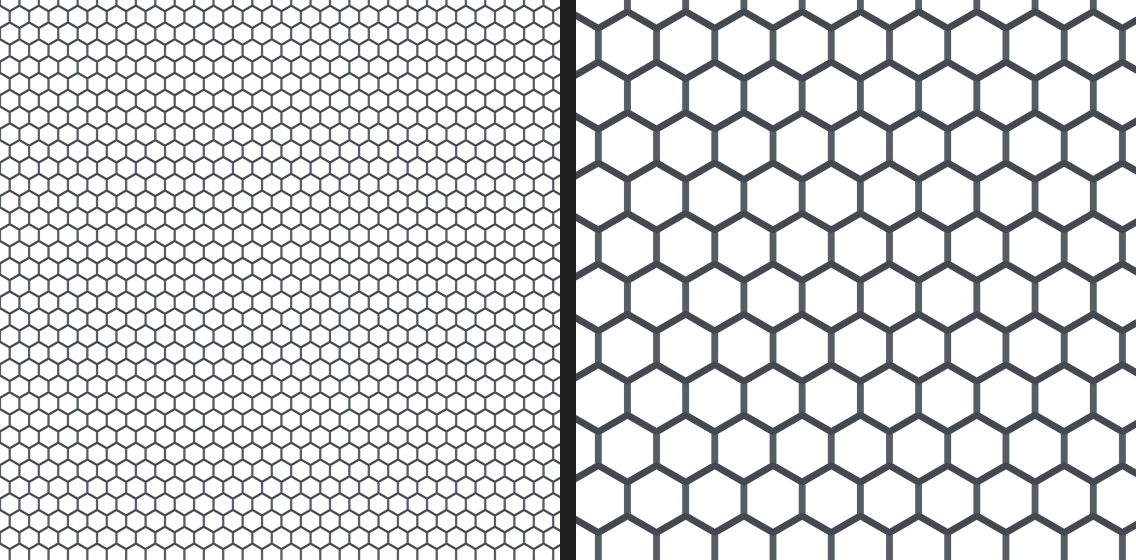
Left: the whole. Right: its middle third, enlarged.
A Shadertoy shader for this pattern:

```glsl
// Honeycomb mesh of pointy-top hexagons: thin slate walls on white.
#define CELLS_ACROSS 28.85
#define WALL_WIDTH 0.118
#define EDGE_SOFTNESS 0.68
#define UPRIGHT_OPACITY 0.89
#define PHASE vec2(0.0, 0.0)
#define WALL_COLOR vec3(0.265, 0.287, 0.318)
#define CELL_COLOR vec3(1.0)

const float ROW_STEP = 0.5 * sqrt(3.0);
const vec2 LATTICE = vec2(1.0, 2.0 * ROW_STEP);

// Offset from the nearest point of a rectangular lattice through origin.
vec2 latticeOffset(vec2 p, vec2 origin) {
    return mod(p - origin + 0.5 * LATTICE, LATTICE) - 0.5 * LATTICE;
}

// Offset from the nearest hexagon center; cells are one unit wide.
vec2 hexOffset(vec2 p) {
    vec2 evenRow = latticeOffset(p, vec2(0.5, 0.0));
    vec2 oddRow = latticeOffset(p, vec2(0.0, ROW_STEP));
    return dot(evenRow, evenRow) < dot(oddRow, oddRow) ? evenRow : oddRow;
}

// Distances to the closest upright wall (x) and slanted wall (y).
vec2 wallDistances(vec2 offset) {
    vec2 q = abs(offset);
    return 0.5 - vec2(q.x, dot(q, vec2(0.5, ROW_STEP)));
}

void mainImage(out vec4 fragColor, in vec2 fragCoord) {
    // Rows are counted down from the top-left corner.
    vec2 fromTop = vec2(fragCoord.x, iResolution.y - fragCoord.y) / iResolution.y;
    vec2 walls = wallDistances(hexOffset(fromTop * CELLS_ACROSS - PHASE));

    // Antialiased strokes, with the upright walls slightly lighter.
    float soft = EDGE_SOFTNESS * CELLS_ACROSS / iResolution.y;
    float halfWidth = 0.5 * WALL_WIDTH;
    vec2 ink = 1.0 - smoothstep(halfWidth - soft, halfWidth + soft, walls);
    float coverage = max(ink.x * UPRIGHT_OPACITY, ink.y);

    fragColor = vec4(mix(CELL_COLOR, WALL_COLOR, coverage), 1.0);
}
```
